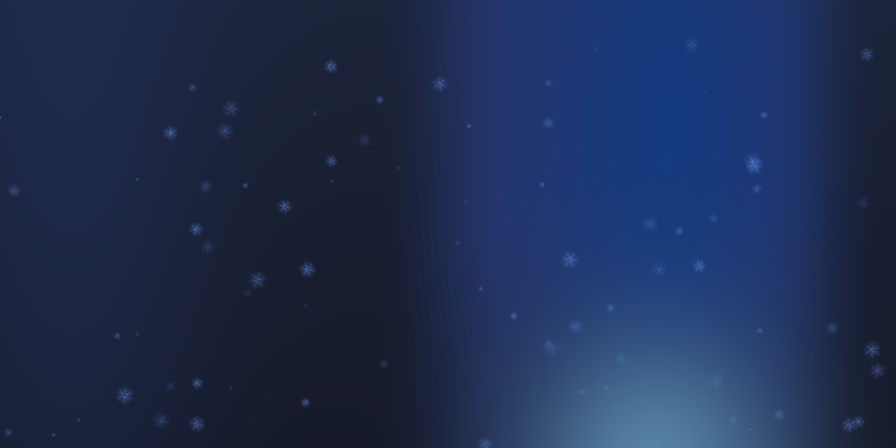
Give the GLSL for this background, as a WebGL 2 fragment shader.

```glsl
#version 300 es
precision highp float;

uniform vec2 u_resolution;
out vec4 outColor;

float hash(float n) {
    return fract(sin(n * 12.9898) * 43758.5453);
}

// Soft elliptical falloff, 1 at the centre
float glow(vec2 uv, vec2 center, vec2 spread) {
    vec2 d = (uv - center) / spread;
    return exp(-dot(d, d));
}

vec3 nightSky(vec2 uv) {
    vec3 color = mix(vec3(0.085, 0.1, 0.16), vec3(0.108, 0.14, 0.225), uv.y);

    // Navy haze on the left
    float haze = exp(-pow((uv.x - 0.08) / 0.16, 2.0)) * mix(0.5, 1.0, uv.y);
    color = mix(color, vec3(0.118, 0.168, 0.3), haze);

    // Violet curtain with a saturated blue core
    float curtain = smoothstep(0.42, 0.57, uv.x) * (1.0 - smoothstep(0.85, 0.98, uv.x));
    curtain *= mix(0.55, 1.0, smoothstep(0.0, 0.55, uv.y));
    color = mix(color, vec3(0.142, 0.208, 0.42), curtain);
    color = mix(color, vec3(0.08, 0.225, 0.49), glow(uv, vec2(0.745, 0.72), vec2(0.125, 0.6)));

    // Pale light rising from the lower edge
    return mix(color, vec3(0.34, 0.51, 0.64), glow(uv, vec2(0.73, -0.03), vec2(0.14, 0.28)));
}

// Fuzzy six-armed flake with a mottled body
float snowflake(vec2 d, float radius, float seed) {
    float r = length(d) / radius;
    if (r > 1.0) return 0.0;
    float angle = atan(d.y, d.x + 1e-6) + seed * 6.283;
    float arms = 0.5 + 0.5 * cos(6.0 * angle);
    vec2 q = d / radius * 9.0 + seed * 20.0;
    float mottle = 0.75 + 0.25 * sin(q.x + sin(q.y)) * sin(q.y * 1.3);
    float body = pow(1.0 - r, 1.2) * mix(0.45, 1.0, arms);
    return body * mottle;
}

void main() {
    vec2 uv = gl_FragCoord.xy / u_resolution;
    float aspect = u_resolution.x / u_resolution.y;
    vec2 p = vec2(uv.x * aspect, uv.y);
    vec3 color = nightSky(uv);

    // Scattered flakes, sparser toward the left
    for (int i = 0; i < 80; i++) {
        float id = float(i) + 1.0;
        vec2 center = vec2(pow(hash(id), 0.75) * aspect, hash(id + 131.7));
        float radius = mix(0.004, 0.023, hash(id + 271.3));
        float strength = mix(0.3, 1.0, hash(id + 419.1));
        float flake = snowflake(p - center, radius, hash(id + 577.9));
        color = mix(color, vec3(0.4, 0.56, 0.92), flake * strength);
    }

    outColor = vec4(color, 1.0);
}
```
